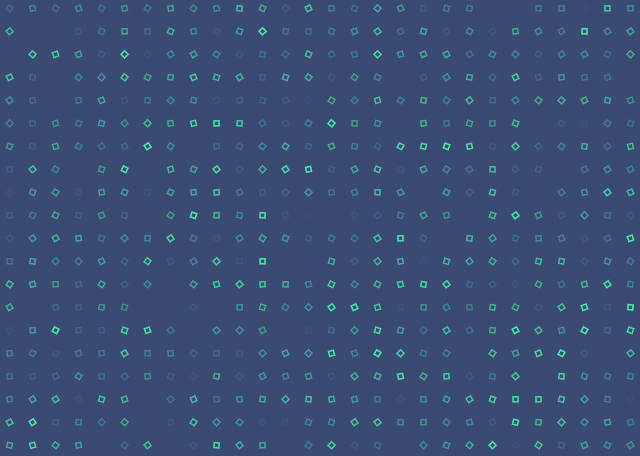
Write a WebGL 1 fragment shader that draws this pattern.

```glsl
precision highp float;

uniform vec2 u_resolution;

// Sine-free hash: cell index and channel to 0..1
float hash(vec2 cell, float channel) {
    vec3 p = fract(vec3(cell, channel).xyz * vec3(0.1031, 0.1030, 0.0973) + 0.137);
    p += dot(p, p.yzx + 33.33);
    return fract((p.x + p.y) * p.z);
}

// Signed distance to a mitred square outline
float squareOutline(vec2 p, float halfSide, float lineWidth) {
    float edge = max(abs(p.x), abs(p.y)) - halfSide;
    return abs(edge) - 0.5 * lineWidth;
}

mat2 rotation(float angle) {
    float c = cos(angle);
    float s = sin(angle);
    return mat2(c, -s, s, c);
}

void main() {
    // Grid units measured from the top left corner
    float pixel = 19.83 / u_resolution.y;
    vec2 grid = vec2(gl_FragCoord.x, u_resolution.y - gl_FragCoord.y) * pixel;
    grid += vec2(0.082, 0.137);
    vec2 cell = floor(grid);
    vec2 local = fract(grid) - 0.5;

    // Each square has its own turn and strength; some nearly vanish
    float turn = hash(cell, 1.0) * 1.5708;
    float strength = (hash(cell, 5.0) + hash(cell, 9.0)) * 0.72 - 0.27;
    strength = clamp(strength, 0.0, 1.0);

    float lineWidth = mix(0.052, 0.068, strength);
    float dist = squareOutline(rotation(turn) * local, 0.108, lineWidth);
    float coverage = 1.0 - smoothstep(-0.6 * pixel, 0.6 * pixel, dist);

    vec3 background = vec3(0.23, 0.29, 0.45);
    vec3 mint = vec3(0.28, 0.92, 0.66);
    gl_FragColor = vec4(mix(background, mint, coverage * strength), 1.0);
}
```
